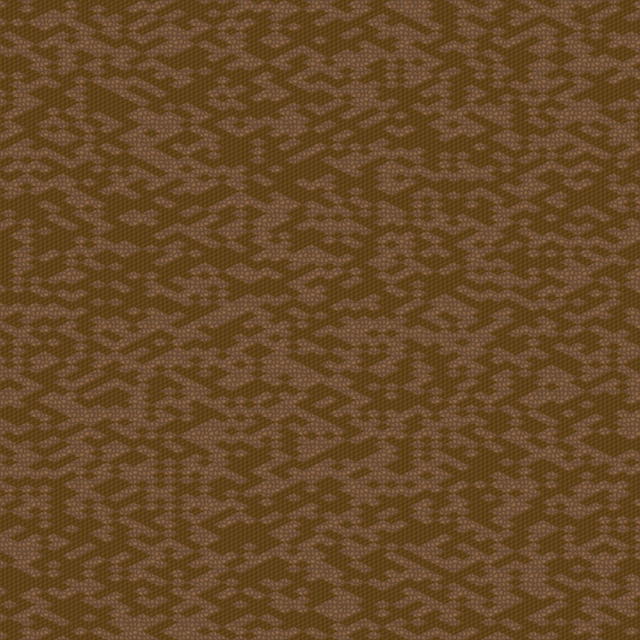
Write a three.js fragment shader that draws this pattern.

```glsl
varying vec2 vUv;

float hash(vec2 p) {
  vec3 q = fract(p.xyx * vec3(0.1031, 0.1030, 0.0973));
  q += dot(q, q.yzx + 33.33);
  return fract((q.x + q.y) * q.z);
}

// 1 where a diamond tile is soil, 0 where it is cobble
float soilTile(vec2 cell) {
  return step(hash(cell + 217.0), 0.51);
}

// Blends the four nearest tiles across a narrow seam
float soilMask(vec2 iso) {
  vec2 corner = floor(iso - 0.5);
  vec2 seam = smoothstep(0.38, 0.62, fract(iso - 0.5));
  float lower = mix(soilTile(corner), soilTile(corner + vec2(1.0, 0.0)), seam.x);
  float upper = mix(soilTile(corner + vec2(0.0, 1.0)), soilTile(corner + 1.0), seam.x);
  return mix(lower, upper, seam.y);
}

// Cellular stones with dark joints, repeating from tile to tile
vec3 cobble(vec2 p) {
  vec2 cell = floor(p);
  float nearest = 9.0;
  float second = 9.0;
  float shade = 0.0;
  for (int y = -1; y <= 1; y++) {
    for (int x = -1; x <= 1; x++) {
      vec2 id = cell + vec2(float(x), float(y));
      vec2 key = mod(id, 4.0) + 5.0;
      vec2 jitter = vec2(hash(key), hash(key + 41.0)) - 0.5;
      float d = distance(p, id + 0.5 + 0.6 * jitter);
      if (d < nearest) {
        second = nearest;
        nearest = d;
        shade = hash(key + 83.0);
      } else {
        second = min(second, d);
      }
    }
  }
  float stone = smoothstep(0.0, 0.8, second - nearest);
  vec3 color = mix(vec3(0.40, 0.29, 0.20), vec3(0.56, 0.40, 0.275), stone);
  return color * (0.96 + 0.08 * shade);
}

// Rising rows of small clods from two crossed waves
vec3 soil(vec2 iso) {
  float rows = sin(12.566 * iso.y);
  float clods = sin(12.566 * (iso.x + iso.y) + 0.8);
  float height = 0.5 + 0.27 * rows + 0.23 * clods;
  vec3 color = mix(vec3(0.32, 0.215, 0.10), vec3(0.37, 0.26, 0.09), smoothstep(0.1, 0.5, height));
  return mix(color, vec3(0.45, 0.295, 0.11), smoothstep(0.55, 0.98, height));
}

void main() {
  // Diamond axes of tiles twice as wide as tall
  vec2 p = vUv * vec2(36.0, 72.0);
  vec2 iso = vec2(p.x + p.y, p.x - p.y);
  vec3 color = mix(cobble(vUv * 144.0), soil(iso), soilMask(iso));
  gl_FragColor = vec4(color, 1.0);
}
```
